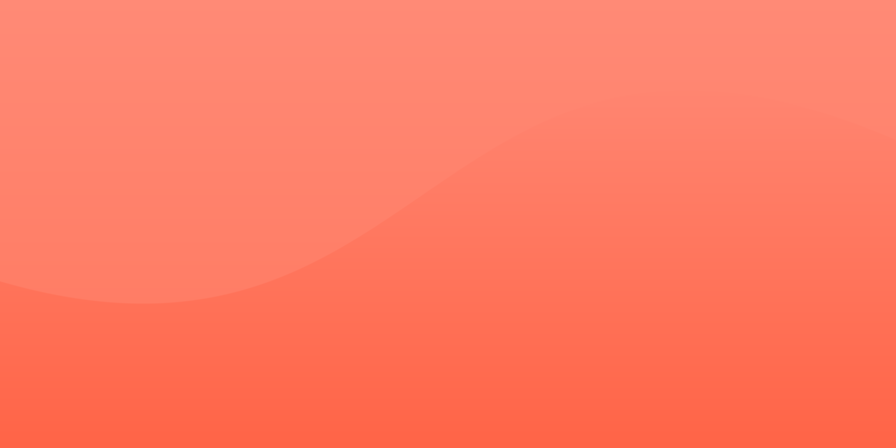
Reproduce this background procedurally as a Shadertoy shader.

```glsl
const vec3 SKY_TOP = vec3(1.0, 0.541, 0.463);
const vec3 SKY_BOTTOM = vec3(1.0, 0.465, 0.365);
const vec3 WAVE_TOP = vec3(1.0, 0.522, 0.442);
const vec3 WAVE_BOTTOM = vec3(1.0, 0.392, 0.277);

// Bezier control points of the wave, in fractions of the canvas
const vec2 WAVE_START = vec2(0.0, 0.372);
const vec2 WAVE_DIP = vec2(0.488, 0.0885);
const vec2 WAVE_RISE = vec2(0.484, 1.130);
const vec2 WAVE_END = vec2(1.0, 0.6875);
const float CREST_HEIGHT = 0.80;
const int SOLVE_STEPS = 18;

vec2 wavePoint(float t) {
    float s = 1.0 - t;
    return s * s * s * WAVE_START + 3.0 * s * s * t * WAVE_DIP
         + 3.0 * s * t * t * WAVE_RISE + t * t * t * WAVE_END;
}

// Bisect the curve parameter, since x always grows along the wave
float waveHeight(float x) {
    float low = 0.0, high = 1.0;
    for (int i = 0; i < SOLVE_STEPS; i++) {
        float middle = 0.5 * (low + high);
        if (wavePoint(middle).x < x) low = middle;
        else high = middle;
    }
    return wavePoint(0.5 * (low + high)).y;
}

void mainImage(out vec4 fragColor, in vec2 fragCoord) {
    vec2 uv = fragCoord / iResolution.xy;
    float pixel = 1.0 / iResolution.y;

    // Vertical gradients above and below the curve
    vec3 sky = mix(SKY_BOTTOM, SKY_TOP, uv.y);
    vec3 wave = mix(WAVE_BOTTOM, WAVE_TOP, clamp(uv.y / CREST_HEIGHT, 0.0, 1.0));

    // Antialiased wave edge
    float height = waveHeight(uv.x);
    float coverage = smoothstep(-pixel, pixel, height - uv.y);
    fragColor = vec4(mix(sky, wave, coverage), 1.0);
}
```
